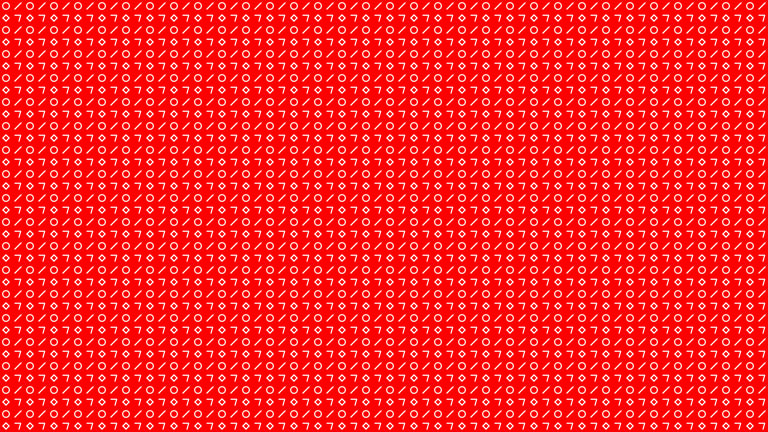
Write a WebGL 2 fragment shader that draws this pattern.

```glsl
#version 300 es
precision highp float;
// Seamless red pattern of thin white rings, slashes, diamonds and hooks.

uniform vec2 u_resolution;
out vec4 fragColor;

float segment(vec2 p, vec2 a, vec2 b) {
    vec2 pa = p - a, ba = b - a;
    return length(pa - ba * clamp(dot(pa, ba) / dot(ba, ba), 0.0, 1.0));
}

float ring(vec2 p) {
    return abs(length(p) - 0.275);
}

float slash(vec2 p) {
    return segment(p, vec2(-0.25), vec2(0.25));
}

float diamond(vec2 p) {
    return abs(abs(p.x) + abs(p.y) - 0.26) * 0.7071;
}

float hook(vec2 p) {
    vec2 corner = vec2(0.22, 0.23);
    return min(segment(p, vec2(-0.24, 0.23), corner),
               segment(p, corner, vec2(0.09, -0.25)));
}

// Share of a pixel covered by a stroke, also when thinner than the pixel
float strokeCoverage(float dist, float halfWidth, float pixel) {
    return clamp(0.5 + (halfWidth - dist) / pixel, 0.0, 1.0)
         - clamp(0.5 - (halfWidth + dist) / pixel, 0.0, 1.0);
}

void main() {
    // 32 x 18 repeats, each of 2 x 2 cells
    vec2 grid = vec2(64.0, 36.0);
    vec2 cells = gl_FragCoord.xy / u_resolution * grid;
    vec2 parity = mod(floor(cells), 2.0);
    vec2 p = fract(cells) - 0.5;

    // Rings and slashes above, diamonds and hooks below
    float upper = parity.x < 0.5 ? ring(p) : slash(p);
    float lower = parity.x < 0.5 ? diamond(p) : hook(p);
    float dist = parity.y > 0.5 ? upper : lower;

    float pixel = grid.y / u_resolution.y;
    vec3 red = vec3(1.0, 0.0, 0.0);
    vec3 white = vec3(1.0);
    fragColor = vec4(mix(red, white, strokeCoverage(dist, 0.049, pixel)), 1.0);
}
```
